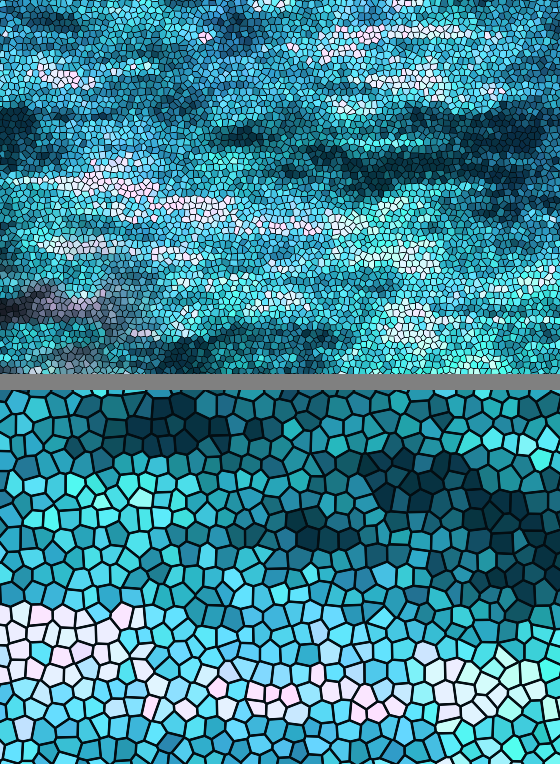
Top: the whole. Bottom: its middle third, enlarged.
Write a Shadertoy shader that draws this texture.

```glsl
// Stained-glass mosaic of rippling sea water: a jittered Voronoi grid of small
// tiles with dark grout. Each tile takes one colour from a tone field made of
// broad swells, thin horizontal foam streaks and a per-tile random offset.

const float TILE_ROWS = 59.0;
const float JITTER = 0.66;
const float GROUT_HALF_WIDTH = 0.068;

const vec3 GROUT  = vec3(0.01, 0.05, 0.07);
const vec3 ABYSS  = vec3(0.03, 0.19, 0.26);
const vec3 DEEP   = vec3(0.12, 0.44, 0.54);
const vec3 TEAL   = vec3(0.17, 0.68, 0.78);
const vec3 CYAN   = vec3(0.36, 0.92, 0.98);
const vec3 FOAM   = vec3(0.88, 0.96, 1.00);
const vec3 VIOLET = vec3(0.33, 0.29, 0.38);

float hash(vec2 p) {
    return fract(sin(dot(p, vec2(127.1, 311.7))) * 43758.5453);
}

vec2 hash2(vec2 p) {
    return vec2(hash(p), hash(p + vec2(37.2, 11.9)));
}

float noise(vec2 p) {
    vec2 i = floor(p), f = fract(p);
    f = f * f * (3.0 - 2.0 * f);
    return mix(mix(hash(i), hash(i + vec2(1, 0)), f.x),
               mix(hash(i + vec2(0, 1)), hash(i + vec2(1, 1)), f.x), f.y);
}

float fbm(vec2 p) {
    float sum = 0.0, weight = 0.57;
    for (int i = 0; i < 3; i++) {
        sum += weight * noise(p);
        p = p * 2.03 + vec2(17.3, 9.1);
        weight *= 0.5;
    }
    return sum;
}

// Tile centre for a grid cell; odd rows are shifted by half a tile.
vec2 tileSite(vec2 cell, float jitter) {
    float shift = 0.5 * mod(cell.y, 2.0) - 0.25;
    return cell + 0.5 + vec2(shift, 0.0) + jitter * (hash2(cell) - 0.5);
}

// Returns the nearest tile centre in xy and the distance to its edge in z.
vec3 voronoi(vec2 p, float jitter) {
    vec2 base = floor(p), nearest = p;
    float best = 1e3, edge = 1e3;
    for (int y = -2; y <= 2; y++)
    for (int x = -2; x <= 2; x++) {
        vec2 site = tileSite(base + vec2(x, y), jitter);
        float d = dot(site - p, site - p);
        if (d < best) { best = d; nearest = site; }
    }
    for (int y = -2; y <= 2; y++)
    for (int x = -2; x <= 2; x++) {
        vec2 site = tileSite(base + vec2(x, y), jitter);
        vec2 across = site - nearest;
        if (dot(across, across) > 1e-4)
            edge = min(edge, dot(0.5 * (site + nearest) - p, normalize(across)));
    }
    return vec3(nearest, edge);
}

// Brightness of the water, from 0 in the depths to 1 in the foam.
float waterTone(vec2 p, float aspect, float grain) {
    vec2 bent = p + vec2(0.0, 0.03 * noise(p * 4.0));
    float swell = fbm(p * vec2(3.2, 6.5) + 4.7) - 0.5;
    float ripple = noise(bent * vec2(8.0, 27.0) + 31.0) - 0.5;
    float crest = smoothstep(0.64, 0.84, noise(bent * vec2(5.5, 25.0) + 71.0));
    vec2 fromCentre = (p - vec2(0.5 * aspect, 0.5)) / vec2(0.5 * aspect, 0.5);
    float vignette = dot(fromCentre, fromCentre);
    return 0.55 + 1.45 * swell + 0.55 * ripple + 0.42 * crest
         + 0.42 * (grain - 0.5) - 0.19 * vignette;
}

vec3 waterColor(float tone) {
    float t = 4.0 * clamp(tone, 0.0, 1.0);
    vec3 color = mix(ABYSS, DEEP, clamp(t, 0.0, 1.0));
    color = mix(color, TEAL, clamp(t - 1.0, 0.0, 1.0));
    color = mix(color, CYAN, clamp(t - 2.0, 0.0, 1.0));
    return mix(color, FOAM, smoothstep(0.2, 0.9, t - 3.0));
}

void mainImage(out vec4 fragColor, in vec2 fragCoord) {
    float aspect = iResolution.x / iResolution.y;
    float pixel = TILE_ROWS / iResolution.y;
    vec3 tile = voronoi(fragCoord * pixel, JITTER);
    vec2 p = tile.xy / TILE_ROWS;

    // One flat colour per tile, drifting between blue and green
    float tone = waterTone(p, aspect, hash(floor(tile.xy * 64.0)));
    vec3 color = waterColor(tone);
    float hue = noise(p * 5.0 + 53.0) - 0.5 + 0.7 * (hash(tile.xy + 5.0) - 0.5)
              + 0.5 * (p.y - 0.5);
    color *= 1.0 + hue * vec3(0.25, -0.13, 0.07);

    // Shadowy violet rocks in the lower left
    float rocks = 1.0 - smoothstep(0.08, 0.34, length((p - vec2(0.1, 0.14)) * vec2(0.8, 1.0)));
    rocks *= smoothstep(0.25, 0.6, noise(p * vec2(9.0, 18.0) + 12.0));
    color = mix(color, VIOLET * (0.35 + 1.5 * max(tone - 0.1, 0.0)), 0.85 * rocks);

    // Dark grout between the tiles
    float glass = smoothstep(GROUT_HALF_WIDTH - 0.5 * pixel,
                             GROUT_HALF_WIDTH + 0.5 * pixel, tile.z);
    fragColor = vec4(mix(GROUT, clamp(color, 0.0, 1.0), glass), 1.0);
}
```
